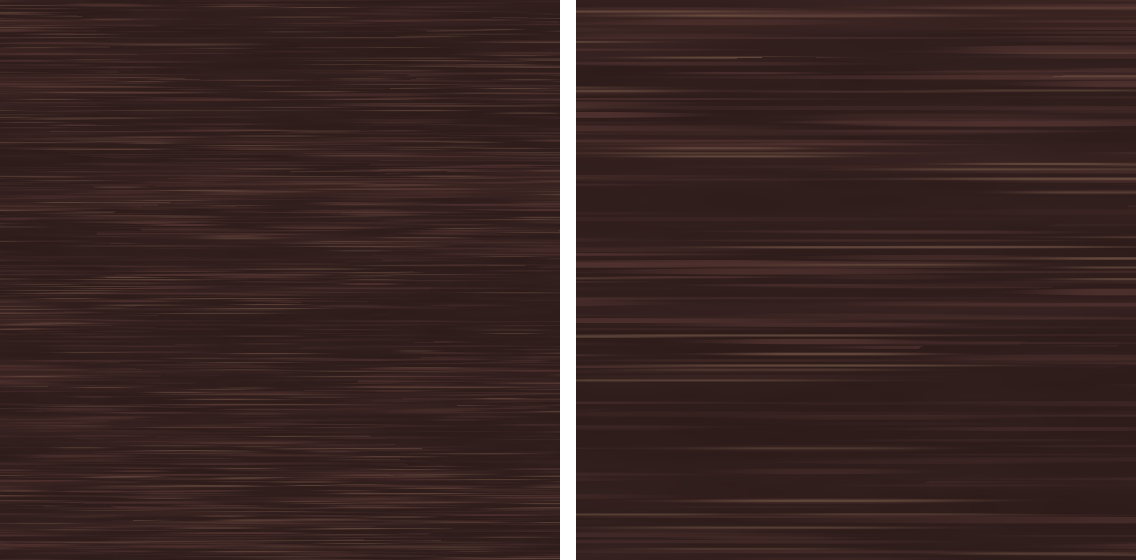
Left, the full canvas; right, a detail of the centre.
Write a WebGL 2 fragment shader that draws this texture.

```glsl
#version 300 es
precision highp float;
// Dark brown brushed fibre with fine horizontal streaks in dull red and tan.

#define BASE_COLOR vec3(0.182, 0.114, 0.107)
#define RED_COLOR vec3(0.305, 0.190, 0.180)
#define TAN_COLOR vec3(0.430, 0.335, 0.260)
#define LAYERS 8
#define ROWS 66.0
#define MIN_HALF_WIDTH 0.0006
#define MAX_HALF_WIDTH 0.0020
#define STREAK_DENSITY 0.72
#define TAN_SHARE 0.24
#define WASH_STRENGTH 0.34
#define MOTTLE_STRENGTH 0.018

uniform vec2 u_resolution;
out vec4 fragColor;

uint scramble(uint n) {
    n = n * 747796405u + 2891336453u;
    n = ((n >> ((n >> 28u) + 4u)) ^ n) * 277803737u;
    return (n >> 22u) ^ n;
}

float hash(vec2 cell, int seed) {
    uint n = scramble(uint(int(cell.x)) + scramble(uint(int(cell.y)) + scramble(uint(seed))));
    return float(n >> 8u) / 16777216.0;
}

float noise(vec2 p, int seed) {
    vec2 cell = floor(p);
    vec2 f = fract(p);
    f = f * f * (3.0 - 2.0 * f);
    float low = mix(hash(cell, seed), hash(cell + vec2(1.0, 0.0), seed), f.x);
    float high = mix(hash(cell + vec2(0.0, 1.0), seed), hash(cell + vec2(1.0), seed), f.x);
    return mix(low, high, f.y);
}

// One tapered streak per cell; rows are shifted so that ends never line up.
vec3 addStreaks(vec3 color, vec2 p, int layer, float cluster, float pixel) {
    int seed = 20 + layer * 10;
    float rows = ROWS + 5.0 * float(layer);
    float y = p.y * rows + hash(vec2(layer, 0.0), 7);
    float row = floor(y);
    float columns = mix(1.3, 3.6, hash(vec2(row, 0.0), seed));
    float x = p.x * columns + 8.0 * hash(vec2(row, 1.0), seed);
    vec2 cell = vec2(floor(x), row);

    float present = step(hash(cell, seed + 1), STREAK_DENSITY * mix(0.55, 1.3, cluster));
    float halfLength = mix(0.22, 0.5, hash(cell, seed + 2));
    float center = mix(halfLength, 1.0 - halfLength, hash(cell, seed + 3));
    float along = abs(fract(x) - center) / halfLength;
    float taper = 1.0 - smoothstep(0.15, 1.0, along);

    float thickness = hash(cell, seed + 4);
    float halfWidth = mix(MIN_HALF_WIDTH, MAX_HALF_WIDTH, thickness * thickness);
    halfWidth *= mix(0.4, 1.0, taper);
    float across = abs(fract(y) - mix(0.25, 0.75, hash(cell, seed + 5))) / rows;
    float cover = clamp((halfWidth - across) / pixel + 0.5, 0.0, 1.0);

    float strength = mix(0.3, 1.0, hash(cell, seed + 6)) * mix(0.65, 1.1, cluster);
    float fade = mix(0.6, 1.0, noise(vec2(p.x * 9.0, row), seed + 7));
    float alpha = present * cover * taper * fade * strength;
    color = mix(color, RED_COLOR, min(alpha, 1.0));

    // A thin pale thread glints along some of the streaks.
    float isTan = step(hash(cell, seed + 8), TAN_SHARE);
    float core = clamp((MIN_HALF_WIDTH - across) / pixel + 0.5, 0.0, 1.0);
    float glint = isTan * present * core * taper * taper * fade;
    return mix(color, TAN_COLOR, 0.8 * glint * mix(0.5, 1.0, strength));
}

void main() {
    vec2 p = gl_FragCoord.xy / u_resolution.y;
    float pixel = 1.0 / u_resolution.y;

    // Faint cloudy grain in the dark ground.
    float mottle = 0.6 * noise(p * vec2(14.0, 75.0), 1) + 0.4 * noise(p * vec2(40.0, 190.0), 2);
    vec3 color = BASE_COLOR + MOTTLE_STRENGTH * (mottle - 0.5);

    // Broad soft bands where the streaks gather.
    float cluster = smoothstep(0.2, 0.8, noise(p * vec2(2.2, 24.0), 3));
    float wash = smoothstep(0.45, 0.95, noise(p * vec2(3.0, 95.0), 4));
    color = mix(color, RED_COLOR, WASH_STRENGTH * wash * mix(0.3, 1.0, cluster));

    for (int layer = 0; layer < LAYERS; layer++) {
        color = addStreaks(color, p, layer, cluster, pixel);
    }
    fragColor = vec4(color, 1.0);
}
```
